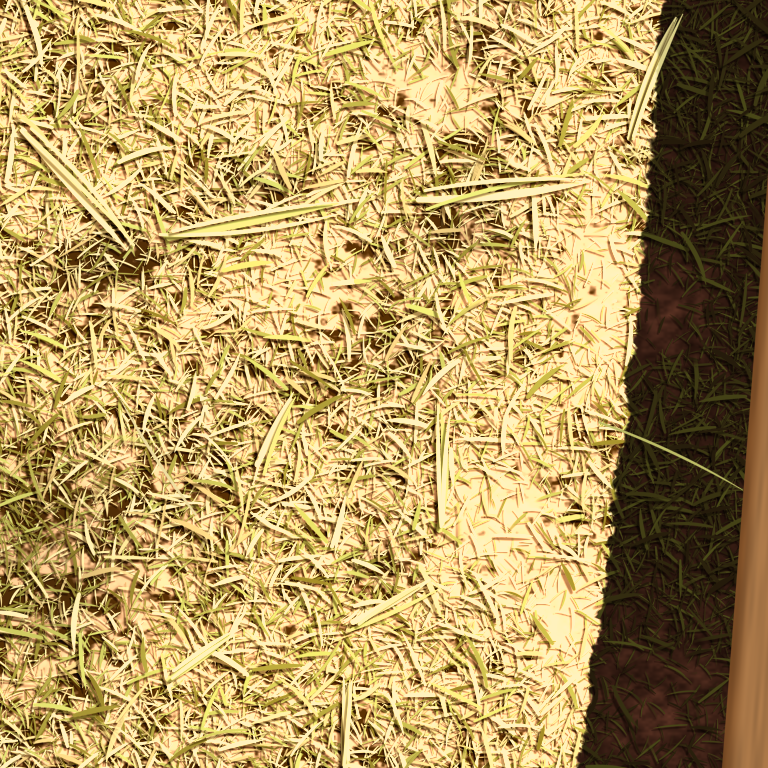
A WebGL 2 fragment shader for this texture:

```glsl
#version 300 es
precision highp float;
uniform vec2 u_resolution;
out vec4 fragColor;

const vec3 CREAM = vec3(0.94, 0.87, 0.62);
const vec3 STRAW = vec3(0.78, 0.67, 0.43);
const vec3 LEAF = vec3(0.74, 0.74, 0.4);
const vec3 OLIVE = vec3(0.47, 0.41, 0.15);
const vec3 CLAY = vec3(0.9, 0.7, 0.51);
const vec3 EARTH = vec3(0.29, 0.18, 0.06);

// Root (xy) and tip (zw) of the dominant tufts
const vec4 TUFTS[9] = vec4[9](
  vec4(0.82, 0.82, 0.88, 0.977), vec4(0.22, 0.69, 0.44, 0.735),
  vec4(0.03, 0.83, 0.165, 0.675), vec4(0.572, 0.31, 0.575, 0.46),
  vec4(0.335, 0.395, 0.38, 0.48), vec4(0.545, 0.74, 0.77, 0.765),
  vec4(0.46, 0.19, 0.56, 0.245), vec4(0.22, 0.115, 0.3, 0.175),
  vec4(0.45, 0.0, 0.455, 0.11));

vec4 hash4(vec2 p) {
  vec4 q = fract(p.xyxy * vec4(0.1031, 0.103, 0.0973, 0.1099));
  q += dot(q, q.wzxy + 33.33);
  return fract((q.xxyz + q.yzzw) * q.zywx);
}

float noise(vec2 p) {
  vec2 c = floor(p), f = fract(p);
  f = f * f * (3.0 - 2.0 * f);
  float low = mix(hash4(c).x, hash4(c + vec2(1, 0)).x, f.x);
  float high = mix(hash4(c + vec2(0, 1)).x, hash4(c + vec2(1, 1)).x, f.x);
  return mix(low, high, f.y);
}

float fbm(vec2 p) {
  return 0.5 * noise(p) + 0.3 * noise(p.yx * 2.1 + 7.3) + 0.2 * noise(p * 4.3 + 19.1);
}

// Soft spot: centre in xy, radii in zw
float blob(vec2 p, vec4 spot) {
  vec2 q = (p - spot.xy) / spot.zw;
  return exp(-dot(q, q));
}

// Coverage of a bent blade that tapers towards its tip
float blade(vec2 p, vec4 ends, float width, float bend, float soft) {
  vec2 axis = ends.zw - ends.xy, q = p - ends.xy;
  float t = clamp(dot(q, axis) / dot(axis, axis), 0.0, 1.0);
  vec2 spine = axis * t + vec2(-axis.y, axis.x) * bend * t * (1.0 - t);
  float radius = width * (0.55 + t) * (1.0 - 0.9 * t * t);
  return smoothstep(soft, -soft, length(q - spine) - radius);
}

vec3 castShadow(vec3 colour, float amount) {
  return mix(colour, colour * vec3(0.42, 0.34, 0.25), amount);
}

// One random blade per cell, each with a shadow beside it
vec3 grassLayer(vec3 colour, vec2 p, float cells, float seed, float cover, float green, float sun, float soft) {
  for (int n = 0; n < 9; n++) {
    vec2 cell = floor(p * cells) + vec2(n % 3 - 1, n / 3 - 1);
    vec4 h = hash4(cell + seed * vec2(17.3, 41.7));
    vec2 centre = (cell + h.xy) / cells;
    float angle = 1.2 * sin(centre.x * 9.0 + centre.y * 6.0 + seed) - 1.6 + 2.8 * h.z;
    vec2 reach = vec2(cos(angle), sin(angle)) * (0.4 + 0.4 * h.y) / cells;
    reach *= h.x > 0.5 ? 1.0 : -1.0;
    vec4 ends = vec4(centre - reach, centre + reach);
    float width = (0.04 + 0.06 * fract(h.w * 13.0)) / cells;
    float bend = 0.5 * (h.x - 0.5);
    float present = smoothstep(-0.04, 0.04, cover - h.w);
    float shadow = blade(p + vec2(0.09, 0.11) / cells, ends, width, bend, soft * 1.5);
    vec3 dry = mix(STRAW, CREAM, smoothstep(0.1, 0.6, fract(h.z * 7.0)));
    vec3 fresh = mix(OLIVE, LEAF, fract(h.y * 11.0));
    vec3 lit = mix(dry, fresh, step(fract(h.x * 19.0), green));
    vec3 dim = mix(vec3(0.14, 0.1, 0.04), vec3(0.3, 0.3, 0.1), h.y * h.y);
    colour = castShadow(colour, shadow * present * 0.65);
    colour = mix(colour, mix(dim, lit, sun), blade(p, ends, width, bend, soft) * present);
  }
  return colour;
}

// Three loosely parallel strands
vec3 tuft(vec3 colour, vec2 p, vec4 ends, float seed, float soft) {
  for (int k = 0; k < 3; k++) {
    vec4 h = hash4(vec2(seed * 7.0 + 3.0, k * 5 + 1));
    vec4 strand = ends + (k == 0 ? vec4(0) : 0.026 * (h - 0.5));
    float width = k == 0 ? 0.0065 : 0.0035;
    float bend = 0.35 * (h.x - 0.5);
    colour = castShadow(colour, 0.7 * blade(p + 0.0045, strand, width, bend, soft * 2.0));
    colour = mix(colour, mix(LEAF, CREAM, h.y), blade(p, strand, width, bend, soft));
  }
  return colour;
}

void main() {
  vec2 p = gl_FragCoord.xy / u_resolution;
  float soft = 0.8 / min(u_resolution.x, u_resolution.y);

  // Ragged, slanting shadow edge
  float edge = 0.743 + 0.145 * p.y - 0.035 * p.y * p.y + 0.022 * fbm(p * vec2(40, 65));
  float sun = smoothstep(0.003, -0.003, p.x - edge);

  // Bare clay, turf and dark hollows
  float bare = blob(p, vec4(0.775, 0.63, 0.05, 0.15)) + blob(p, vec4(0.65, 0.32, 0.08, 0.1))
    + blob(p, vec4(0.74, 0.17, 0.05, 0.1)) + 0.7 * blob(p, vec4(0.56, 0.88, 0.1, 0.06))
    + 0.7 * blob(p, vec4(0.41, 0.62, 0.08, 0.07)) + 0.6 * blob(p, vec4(0.17, 0.22, 0.06, 0.08));
  bare = min(bare, 1.0);
  float turf = blob(p, vec4(0.03, 0.28, 0.16, 0.24));
  float hollow = blob(p, vec4(0.5, 0.26, 0.05, 0.04)) + blob(p, vec4(0.33, 0.76, 0.07, 0.04))
    + blob(p, vec4(0.16, 0.67, 0.09, 0.05)) + blob(p, vec4(0.6, 0.69, 0.06, 0.04))
    + 0.7 * blob(p, vec4(0.55, 0.53, 0.09, 0.05));
  float dimBare = blob(p, vec4(0.86, 0.59, 0.08, 0.09)) + blob(p, vec4(0.86, 0.07, 0.12, 0.13));

  // Crumbly soil
  float grain = fbm(p * vec2(48, 62));
  float patchy = noise(p * 8.0) - 0.5;
  float crumb = grain + 0.28 * bare + 0.16 * patchy - 0.1 * turf - 0.15 * hollow;
  vec3 sunSoil = mix(EARTH, CLAY * (0.86 + 0.25 * grain), smoothstep(0.32, 0.56, crumb));
  vec3 dimSoil = mix(vec3(0.09, 0.04, 0.02), vec3(0.36, 0.2, 0.14), grain * (0.55 + 0.6 * dimBare));
  vec3 colour = mix(dimSoil, sunSoil, sun);

  // Fine litter first, larger blades above
  float cover = mix(0.85 - 0.7 * dimBare, 0.82 - 0.7 * bare + 0.2 * patchy - 0.25 * hollow, sun);
  float green = 0.2 + 0.35 * turf + 0.2 * noise(p * 6.0 + 3.0);
  for (int i = 0; i < 12; i++) {
    float level = float(i) / 11.0;
    float sparse = cover * mix(1.0, 0.65 - 0.3 * turf, level);
    colour = grassLayer(colour, p, mix(62.0, 21.0, level), float(i) + 1.0, sparse, green, sun, soft);
  }
  for (int i = 0; i < 9; i++) colour = tuft(colour, p, TUFTS[i], float(i), soft);

  // Harsh sunlight, weaker over turf and hollows
  float glare = 1.5 - 0.28 * turf - 0.25 * hollow + 0.22 * patchy + 0.08 * bare;
  vec3 bright = (colour - 0.12) * glare + 0.1;
  colour = mix(colour, clamp(bright, vec3(0.05, 0.03, 0.01), vec3(1.0, 0.95, 0.74)), sun);

  // Two slender stalks
  colour = mix(colour, LEAF, blade(p, vec4(0.78, 0.45, 0.967, 0.362), 0.0022, 0.1, soft));
  colour = mix(colour, CREAM, blade(p, vec4(0.255, 0.33, 0.157, 0.48), 0.0025, 0.08, soft));

  // Wooden plank
  float across = p.x - 0.94 - 0.0775 * p.y;
  vec3 wood = mix(vec3(0.47, 0.29, 0.14), vec3(0.64, 0.45, 0.27), smoothstep(0.0, 0.025, across));
  wood *= 0.93 + 0.14 * noise(vec2(across * 180.0, p.y * 14.0));
  colour = mix(colour, wood, smoothstep(-soft, soft, across));
  fragColor = vec4(colour, 1);
}
```
